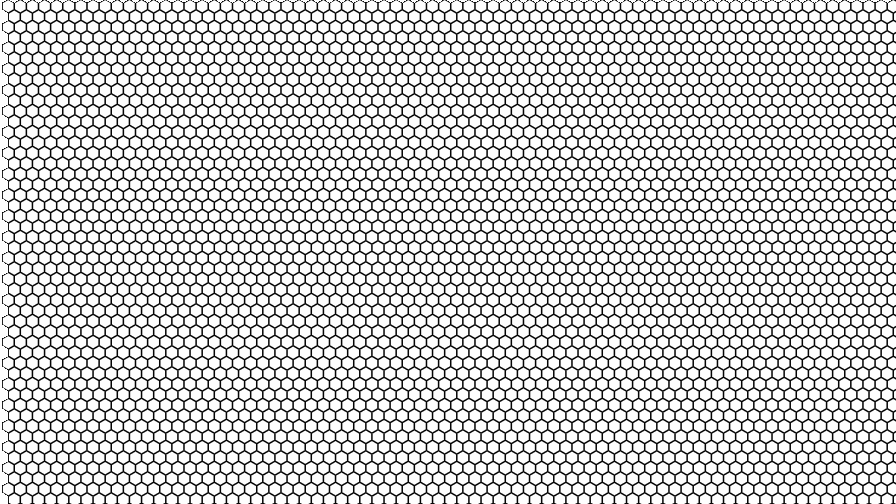
Reproduce this pattern procedurally as a Shadertoy shader.

```glsl
// Offset from the nearest centre of a pointy-top hexagon lattice, and that centre
vec4 hexCell(vec2 p) {
    vec2 pitch = vec2(1.0, sqrt(3.0));
    vec2 evenCentre = floor(p / pitch + 0.5) * pitch;
    vec2 oddCentre = (floor(p / pitch) + 0.5) * pitch;
    vec2 toEven = p - evenCentre;
    vec2 toOdd = p - oddCentre;
    return dot(toEven, toEven) < dot(toOdd, toOdd)
        ? vec4(toEven, evenCentre)
        : vec4(toOdd, oddCentre);
}

// Distance from a point inside a unit-wide hexagon to its border
float borderDistance(vec2 offset) {
    vec2 q = abs(offset);
    return 0.5 - max(q.x, dot(q, vec2(0.5, 0.5 * sqrt(3.0))));
}

// Share of a pixel covered by a line, exact for lines thinner than the pixel
float lineCoverage(float dist, float halfWidth, float pixel) {
    float low = max(dist - 0.5 * pixel, -halfWidth);
    float high = min(dist + 0.5 * pixel, halfWidth);
    return clamp((high - low) / pixel, 0.0, 1.0);
}

void mainImage(out vec4 fragColor, in vec2 fragCoord) {
    // 48 rows down the canvas; one unit is the width of a hexagon
    float pixel = 48.0 * 0.5 * sqrt(3.0) / iResolution.y;
    vec2 fromTopLeft = vec2(fragCoord.x, iResolution.y - fragCoord.y) * pixel;
    vec4 cell = hexCell(fromTopLeft - vec2(0.675, 0.51));

    // The mesh starts at the first row and column, leaving a bare margin
    float inMesh = step(-0.1, min(cell.z, cell.w));
    float ink = inMesh * lineCoverage(borderDistance(cell.xy), 0.0625, pixel);

    fragColor = vec4(mix(vec3(0.995), vec3(0.02), ink), 1.0);
}
```
